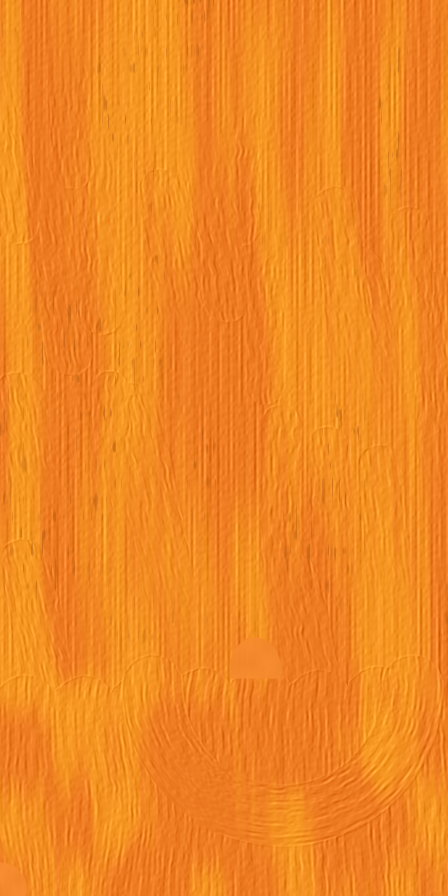
This texture is drawn by a WebGL 1 fragment shader. Its source:

```glsl
precision highp float;
// Thick orange paint dragged into vertical bristle streaks with soft yellow bands.
// A height field layers scattered strokes, a lower row of strokes and a U-shaped
// sweep; its slope towards the light shades the colour, and smooth dabs go on top.

uniform vec2 u_resolution;

#define STROKES 22
#define BRISTLES 170.0
#define STROKE_WIDTH 0.05
#define ROW_TOP 0.5
#define ROW_WIDTH 0.13
#define SWEEP_RADIUS 0.29
#define LIGHT_STEP vec2(-0.0035, 0.0022)
#define RELIEF vec3(0.17, 0.21, 0.2)
#define ORANGE vec3(0.93, 0.481, 0.134)
#define YELLOW vec3(0.962, 0.588, 0.136)
#define CREVICE vec3(0.68, 0.34, 0.06)
#define DAB vec3(0.96, 0.54, 0.18)

float hash(vec2 p) {
  vec3 q = fract(p.xyx * 0.1031);
  q += dot(q, q.yzx + 33.33);
  return fract((q.x + q.y) * q.z);
}

float noise(vec2 p) {
  vec2 cell = floor(p), f = fract(p);
  f = f * f * (3.0 - 2.0 * f);
  float low = mix(hash(cell), hash(cell + vec2(1.0, 0.0)), f.x);
  float high = mix(hash(cell + vec2(0.0, 1.0)), hash(cell + 1.0), f.x);
  return mix(low, high, f.y);
}

// Bristle grooves; q is (across, along) the stroke.
float bristles(vec2 q, float rough, float seed) {
  q += 5.0 + seed * 3.7;
  q.x += rough * 0.008 * (noise(q * vec2(28.0, 45.0)) - 0.5);
  float grooves = noise(q * vec2(BRISTLES, mix(5.0, 32.0, rough)));
  float beads = noise(q * vec2(BRISTLES, 110.0));
  return 0.7 * grooves + 0.3 * beads;
}

// Lays a stroke over the height h, with a raised rim where distance d is zero.
float lay(float h, float stroke, float d, float rim, float cover) {
  float inside = smoothstep(0.003, -0.003, d) * cover;
  float ridge = exp(-d * d / 0.000007) * cover;
  return mix(h, stroke, inside) + rim * ridge;
}

float scatteredStrokes(vec2 p, float h) {
  for (int i = 0; i < STROKES; i++) {
    float id = float(i);
    vec2 rnd = vec2(hash(vec2(id, 3.0)), hash(vec2(id, 17.0)));
    vec2 q = p - vec2(fract(id * 0.618 + 0.12), 0.5 + 1.35 * rnd.x);
    q.x += mix(-0.05, 0.2, rnd.y) * q.y;
    float halfLength = mix(0.13, 0.32, hash(vec2(id, 29.0)));
    float width = STROKE_WIDTH * mix(0.8, 1.2, rnd.y);
    float beyond = max(abs(q.y) - halfLength, 0.0);
    float d = length(vec2(q.x, beyond)) - width;
    if (d < 0.012) {
      float heading = rnd.x < 0.65 ? 1.0 : -1.0;
      float cover = smoothstep(-halfLength, 0.2 * halfLength, q.y * heading);
      float rim = 0.35 * smoothstep(0.0, width, beyond) * noise(p * 70.0);
      h = lay(h, bristles(q, 0.85, id), d, rim, cover);
    }
  }
  return h;
}

float lowerRow(vec2 p, float h) {
  float bend = 0.03 * (noise(p * vec2(4.0, 5.0)) - 0.5);
  float column = (p.x + bend) / ROW_WIDTH;
  float id = floor(column), u = fract(column) - 0.5;
  float top = ROW_TOP + 0.035 * (hash(vec2(id, 41.0)) - 0.5) - 0.14 * u * u;
  vec2 q = vec2(p.x + bend, p.y);
  return lay(h, bristles(q, 0.5, 40.0), p.y - top, 0.2, 1.0);
}

float sweep(vec2 p, float h) {
  vec2 a = p - vec2(0.63, 0.47);
  float across = length(a) - SWEEP_RADIUS;
  float d = abs(across);
  if (a.y > 0.0) {
    across = abs(a.x) - SWEEP_RADIUS;
    d = length(vec2(across, a.y));
  }
  vec2 q = vec2(across, atan(a.x, -a.y) * SWEEP_RADIUS);
  return lay(h, bristles(q, 0.6, 71.0), d - 0.068, 0.2, 1.0);
}

float surface(vec2 p) {
  float h = scatteredStrokes(p, bristles(p, 0.0, 0.0));
  return sweep(p, lowerRow(p, h));
}

void main() {
  vec2 p = gl_FragCoord.xy / u_resolution.x;
  float pixel = 1.0 / u_resolution.x;

  // Soft yellow bands, feathered by fine streaks and blotchier near the bottom.
  vec2 b = vec2(p.x + 0.06 * p.y + 0.04 * noise(p * vec2(3.0, 2.5)), p.y);
  float blotch = smoothstep(0.55, 0.4, p.y);
  float bands = mix(noise(b * vec2(14.0, 1.7) + 3.0), noise(b * vec2(10.0, 6.0) + 9.0), blotch);
  bands = 0.64 * bands + 0.2 * noise(b * vec2(32.0, 2.5)) + 0.16 * noise(p * vec2(85.0, 4.0));
  vec3 color = mix(ORANGE, YELLOW, smoothstep(0.38, 0.76, bands));

  // Relief shading and sparse dark cracks between bristles.
  float slope = surface(p) - surface(p + LIGHT_STEP);
  color += slope * RELIEF;
  float crack = smoothstep(0.78, 0.95, noise(p * vec2(210.0, 26.0) + 50.0));
  crack *= smoothstep(0.45, 0.8, noise(p * vec2(9.0, 4.0) + 20.0)) * smoothstep(0.45, 0.7, p.y);
  color = mix(color, CREVICE, 0.5 * crack);

  // Smooth dabs: a dome above the lower row and one in the corner.
  float dome = max(length((p - vec2(0.57, 0.505)) * vec2(1.0, 0.8)) - 0.058, 0.485 - p.y);
  float corner = length(p - vec2(0.0, 0.015)) - 0.06;
  float dab = smoothstep(pixel, -pixel, min(dome, corner));
  vec3 dabColor = DAB + 0.03 * (noise(p * 25.0) - 0.5);
  color = mix(color, dabColor, 0.92 * dab);

  gl_FragColor = vec4(clamp(color, 0.0, 1.0), 1.0);
}
```
